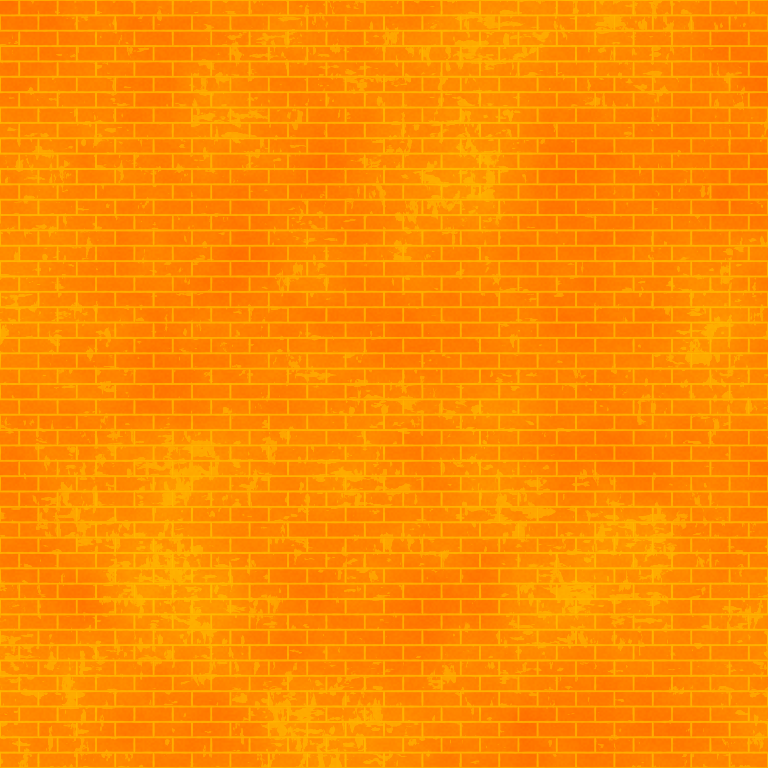
Reproduce this texture procedurally as a three.js fragment shader.

```glsl
// Weathered orange brick wall: 20 bricks across, 50 courses, in running bond.
// Thin yellow mortar joints come from distances to the brick edges; layered
// value noise adds broad tonal clouds, fine grain and ragged mortar smears.

varying vec2 vUv;

float hash(vec2 p) {
  return fract(sin(dot(p, vec2(12.9898, 78.233))) * 43758.5453);
}

float noise(vec2 p) {
  vec2 i = floor(p);
  vec2 f = fract(p);
  f = f * f * (3.0 - 2.0 * f);
  return mix(mix(hash(i), hash(i + vec2(1.0, 0.0)), f.x),
             mix(hash(i + vec2(0.0, 1.0)), hash(i + vec2(1.0, 1.0)), f.x), f.y);
}

// Four octaves, normalised to 0..1
float fbm(vec2 p) {
  float sum = 0.0;
  float amplitude = 0.533;
  for (int i = 0; i < 4; i++) {
    sum += amplitude * noise(p);
    p = p * 2.03 + vec2(17.3, 9.1);
    amplitude *= 0.5;
  }
  return sum;
}

void main() {
  // Running bond: every other course shifts by half a brick
  vec2 grid = vUv * vec2(20.0, 50.0);
  grid.x += 0.5 * mod(floor(grid.y), 2.0);
  vec2 brickId = floor(grid);
  vec2 cell = fract(grid);

  // Distance to the nearest joint on each axis, in canvas units
  vec2 edge = min(cell, 1.0 - cell) / vec2(20.0, 50.0);
  float edgeDistance = min(edge.x, edge.y);

  // Mortar joints with slightly uneven width
  vec2 pixel = max(fwidth(vUv), vec2(0.0004));
  float halfWidth = 0.00125 + 0.0004 * (noise(vUv * 170.0) - 0.5);
  vec2 coverage = clamp((halfWidth - edge) / pixel + 0.5, 0.0, 1.0);
  float joint = max(coverage.x, coverage.y);

  // Broad clouds, mid-sized patches and fine grain
  float cloud = fbm(vUv * 5.5 + 3.7) - 0.5;
  float patches = fbm(vUv * 19.0 + 41.0) - 0.5;
  float grain = noise(vUv * 380.0) - 0.5;

  // Ragged smears stretched along both axes, denser in light areas and by joints
  float smear = max(fbm(vUv * vec2(55.0, 125.0) + 7.0),
                    fbm(vUv * vec2(120.0, 60.0) + 63.0));
  float nearJoint = 1.0 - smoothstep(0.001, 0.006, edgeDistance);
  float threshold = 0.72 - 0.35 * cloud - 0.3 * patches - 0.04 * nearJoint;
  float wear = smoothstep(threshold - 0.02, threshold + 0.04, smear);

  // Both tones are pure orange, so only the green channel varies
  float brickGreen = 0.525 + 0.2 * cloud + 0.08 * patches + 0.035 * grain
                   + 0.016 * (hash(brickId) - 0.5);
  float mortarGreen = 0.7 + 0.1 * cloud + 0.02 * grain;
  float mortar = max(joint * 0.95, wear * 0.68);

  gl_FragColor = vec4(1.0, mix(brickGreen, mortarGreen, mortar), 0.0, 1.0);
}
```
